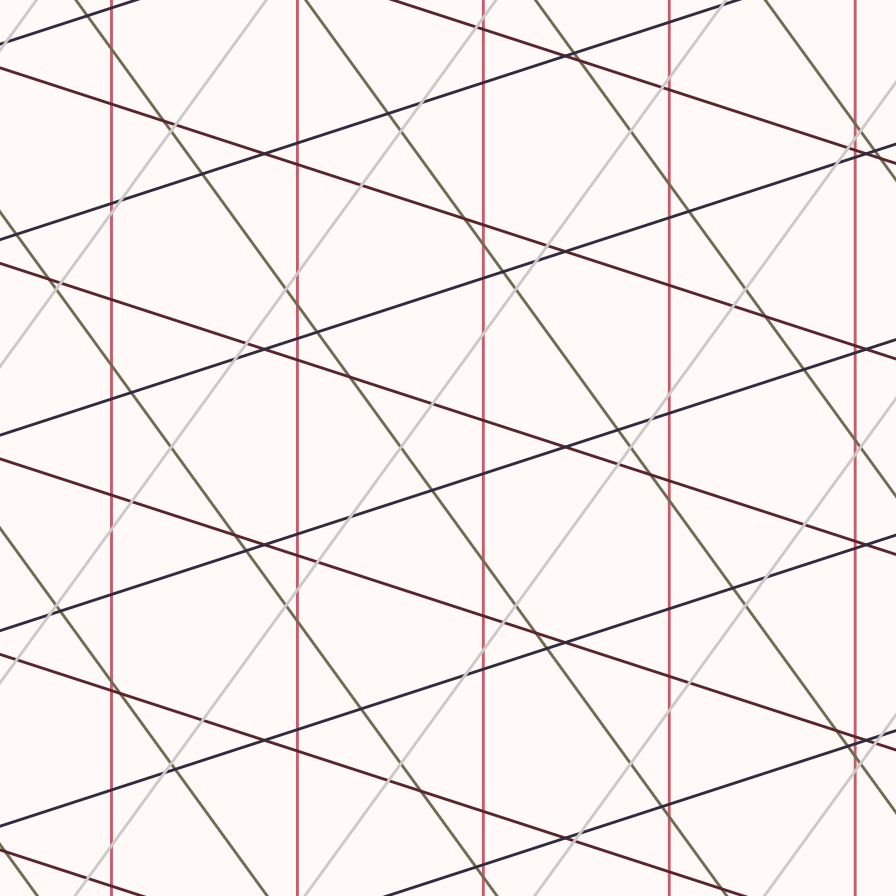
Reproduce this pattern procedurally as a Shadertoy shader.

```glsl
// Pentagrid: five families of evenly spaced parallel lines, turned in steps of
// 36 degrees and laid over a pale ground. Each family is a folded distance to
// its nearest line, smoothed over one pixel and painted in turn.

const float PI = 3.14159265;
const int FAMILIES = 5;
const float SPACING = 0.2075;      // gap between parallel lines
const float LINE_WIDTH = 0.0032;
const vec3 GROUND = vec3(1.0, 0.975, 0.968);

// Line colours, from the lowest layer to the top one
const vec3 INK[FAMILIES] = vec3[FAMILIES](
    vec3(0.78, 0.36, 0.42),        // rose
    vec3(0.44, 0.42, 0.32),        // olive
    vec3(0.35, 0.14, 0.17),        // maroon
    vec3(0.19, 0.17, 0.24),        // navy
    vec3(0.80, 0.79, 0.79));       // grey

// Shift of each family from the centre, in spacings
const float SHIFT[FAMILIES] = float[FAMILIES](0.190, -0.203, 0.200, -0.190, 0.207);

// Distance to the nearest line of a family with the given normal and shift
float lineDistance(vec2 p, vec2 normal, float shift) {
    float phase = dot(p, normal) / SPACING - shift;
    return abs(fract(phase + 0.5) - 0.5) * SPACING;
}

void mainImage(out vec4 fragColor, in vec2 fragCoord) {
    // Centred coordinates; the short side of the canvas is one unit
    float pixel = 1.0 / min(iResolution.x, iResolution.y);
    vec2 p = (fragCoord - 0.5 * iResolution.xy) * pixel;

    vec3 color = GROUND;
    for (int i = 0; i < FAMILIES; i++) {
        float angle = float(i) * PI / float(FAMILIES);
        float d = lineDistance(p, vec2(cos(angle), sin(angle)), SHIFT[i]);
        float coverage = clamp((0.5 * LINE_WIDTH - d) / pixel + 0.5, 0.0, 1.0);
        color = mix(color, INK[i], coverage);
    }
    fragColor = vec4(color, 1.0);
}
```
